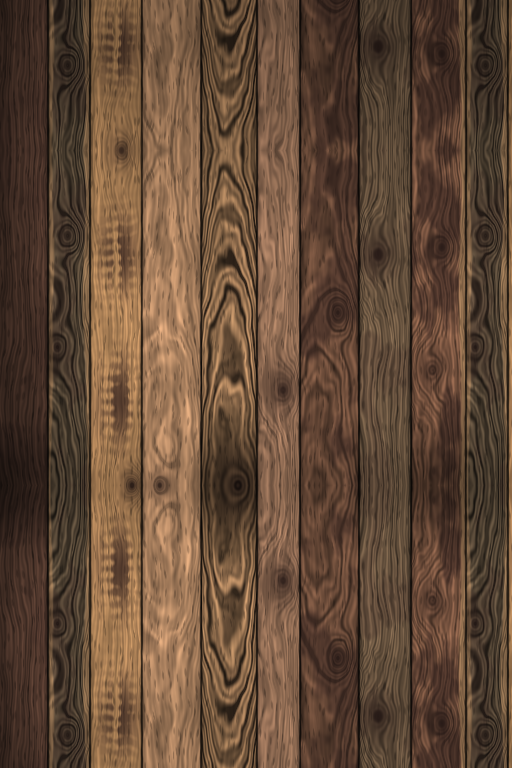
A Shadertoy shader for this texture:

```glsl
// Weathered timber boards: nine upright planks that wrap sideways, mirrored along their length.
// Each plank is contour lines of a grain field (arches or straight, bent around knots),
// layered with cellular fibres and pores, sine-noise stains, pale sapwood and dark joints.

const float ASPECT = 0.667;        // width over height
const float WRAP = 0.816;          // sideways repeat, share of width
const float MIRROR_Y = 0.368;      // height of the mirror line
const float HALF_SPAN = 0.436;     // distance between mirror lines
const vec3 STAIN = vec3(0.19, 0.125, 0.11);
const vec3 SAPWOOD = vec3(0.74, 0.57, 0.40);

// Left edge of each plank, closing with the last right edge
const float EDGES[11] = float[](-0.03, 0.094, 0.176, 0.277, 0.393, 0.502,
                                0.586, 0.701, 0.803, 0.910, 1.1);
const vec3 WOOD[9] = vec3[](
    vec3(0.36, 0.25, 0.20), vec3(0.36, 0.30, 0.23), vec3(0.76, 0.57, 0.38),
    vec3(0.70, 0.53, 0.39), vec3(0.58, 0.44, 0.31), vec3(0.64, 0.48, 0.37),
    vec3(0.47, 0.33, 0.25), vec3(0.46, 0.37, 0.28), vec3(0.53, 0.37, 0.28));
// arch share, ring contrast, stain amount, sapwood (negative: right side only)
const vec4 TRAITS[9] = vec4[](
    vec4(0.1, 0.35, 0.30, 0.0), vec4(0.5, 0.75, 0.35, 0.75), vec4(0.2, 0.22, 0.10, 0.0),
    vec4(0.8, 0.28, 0.05, 0.0), vec4(1.0, 0.80, 0.10, 0.0), vec4(0.5, 0.28, 0.12, 0.0),
    vec4(0.8, 0.50, 0.55, 0.0), vec4(0.1, 0.45, 0.30, 0.0), vec4(0.3, 0.45, 0.65, -0.9));
// x, distance from the mirror line, radius, darkness
const vec4 KNOTS[11] = vec4[](
    vec4(0.553, 0.124, 0.017, 0.85), vec4(0.738, 0.300, 0.014, 1.0),
    vec4(0.660, 0.225, 0.014, 0.7), vec4(0.132, 0.325, 0.015, 0.5),
    vec4(0.258, 0.000, 0.009, 0.95), vec4(0.312, 0.000, 0.011, 0.8),
    vec4(0.237, 0.436, 0.012, 0.8), vec4(0.112, 0.180, 0.014, 0.6),
    vec4(0.863, 0.310, 0.014, 0.8), vec4(0.845, 0.150, 0.012, 0.6),
    vec4(0.465, 0.000, 0.018, 0.8));

vec2 hash2(vec2 p) {
    p = vec2(dot(p, vec2(127.1, 311.7)), dot(p, vec2(269.5, 183.3)));
    return fract(sin(p) * 43758.5);
}

// Distance to the nearest scattered point
float cellular(vec2 p) {
    vec2 cell = floor(p), f = p - cell;
    float best = 2.0;
    for (int y = -1; y <= 1; y++)
        for (int x = -1; x <= 1; x++) {
            vec2 o = vec2(x, y);
            best = min(best, length(o + hash2(cell + o) - f));
        }
    return best;
}

// Smooth noise from rotated, layered sines, about -1 to 1
float waves(vec2 p) {
    float sum = 0.0, amp = 0.5;
    for (int i = 0; i < 5; i++) {
        p = mat2(1.4, 1.1, -1.1, 1.4) * p + 2.3;
        sum += amp * sin(p.x + 1.2 * sin(p.y));
        amp *= 0.62;
    }
    return sum;
}

float bump(float x, float center, float width) {
    float d = (x - center) / width;
    return exp(-d * d);
}

// Bends the grain field into rings around a plank's knots; returns field and darkness
vec2 addKnots(vec2 pos, float field, float left, float right, float wobble) {
    float dark = 0.0;
    for (int i = 0; i < 11; i++) {
        vec4 k = KNOTS[i];
        if (k.x < left || k.x > right) continue;
        vec2 d = (pos - k.xy) * vec2(ASPECT, 0.75);
        float r = length(d) / k.z * (1.0 + 0.25 * wobble);
        field = mix(field, r * 0.11, exp(-0.22 * r * r));
        dark = max(dark, k.w * (0.6 * exp(-0.4 * r * r) + 0.4 * exp(-5.0 * r * r)));
    }
    return vec2(field, dark);
}

vec3 plank(int id, vec2 pos, float left, float right) {
    vec4 trait = TRAITS[id];
    float seed = float(id) * 7.3, t = pos.y;
    float c = (pos.x - left) / (right - left) - 0.5;
    float bend = waves(vec2(c * 1.1, t * 7.0) + seed);
    float cloud = waves(vec2(c * 1.6, t * 14.0) + seed * 1.7);

    // Growth rings
    float field = mix(c * 0.75, t + 0.65 * c * c, trait.x) + 0.065 * bend;
    vec2 knot = addKnots(pos, field, left, right, cloud);
    float phase = knot.x * 88.0;
    float ring = pow(0.5 + 0.5 * sin(phase + cloud), 3.0) * (0.7 + 0.4 * cloud);
    ring += 0.25 * sin(phase * 2.3 + seed);

    // Fibres and pores follow the bent grain
    vec2 grain = vec2(pos.x * ASPECT + 0.008 * bend, t);
    float fibre = cellular(grain * vec2(230.0, 14.0) + seed);
    float streak = cellular(grain * vec2(70.0, 4.0) + seed);
    float pore = 1.0 - smoothstep(0.08, 0.24, cellular(grain * vec2(150.0, 30.0)));

    vec3 col = WOOD[id] * (1.0 + 0.13 * cloud);
    float side = trait.w < 0.0 ? c : abs(c);
    float sap = abs(trait.w) * smoothstep(0.36, 0.42, side + 0.07 * bend);
    col = mix(col, SAPWOOD * 0.9, sap);
    col *= 1.0 - trait.y * (1.0 - 0.7 * sap) * clamp(ring, -0.3, 0.9);
    col *= 0.76 + 0.28 * fibre + 0.28 * streak;
    col *= 1.0 - 0.22 * pore;

    // Stains, and scorched saw marks on the palest plank
    col = mix(col, STAIN, trait.z * smoothstep(0.0, 0.7, cloud + 0.4 * streak) * (1.0 - sap));
    float marks = bump(t, 0.11, 0.06) + bump(t, 0.30, 0.055);
    float scratch = smoothstep(0.35, 0.75, streak + 0.35 * fibre + 0.12 * sin(t * 420.0 + 3.0 * bend));
    float scorch = id == 2 ? marks * scratch * bump(c, 0.05, 0.38) : 0.0;
    col = mix(col, STAIN, 0.8 * scorch);
    return mix(col, STAIN * 0.75, clamp(knot.y, 0.0, 0.9));
}

void mainImage(out vec4 fragColor, in vec2 fragCoord) {
    vec2 uv = fragCoord / iResolution.xy;
    float x = uv.x > EDGES[9] ? uv.x - WRAP : uv.x;
    float t = abs(mod(uv.y - MIRROR_Y + HALF_SPAN, 2.0 * HALF_SPAN) - HALF_SPAN);

    int id = 0;
    for (int i = 1; i < 9; i++) if (x > EDGES[i]) id = i;
    float left = EDGES[id], right = EDGES[id + 1];
    vec3 col = plank(id, vec2(x, t), left, right);

    // Joints with uneven width and a soft shadow
    float gap = min(x - left, right - x);
    float wear = 0.0006 * waves(vec2(float(id), t * 40.0));
    col *= mix(0.28, 1.0, smoothstep(0.0005, 0.0035, gap + wear));
    col *= mix(0.85, 1.0, smoothstep(0.0, 0.012, gap));

    // Darkening at the mirror line, the left side and the ends
    float dim = id == 0 || id == 4 || id == 8 ? 0.4 : 0.15;
    col *= 1.0 - dim * bump(t, 0.0, 0.07);
    col *= mix(0.62, 1.0, smoothstep(-0.02, 0.13, uv.x + 0.03 * sin(uv.y * 9.0)));
    col *= 1.04 - 0.28 * smoothstep(0.6, 1.0, uv.y) - 0.1 * smoothstep(0.25, 0.0, uv.y);
    fragColor = vec4(clamp(col, 0.0, 1.0), 1.0);
}
```
